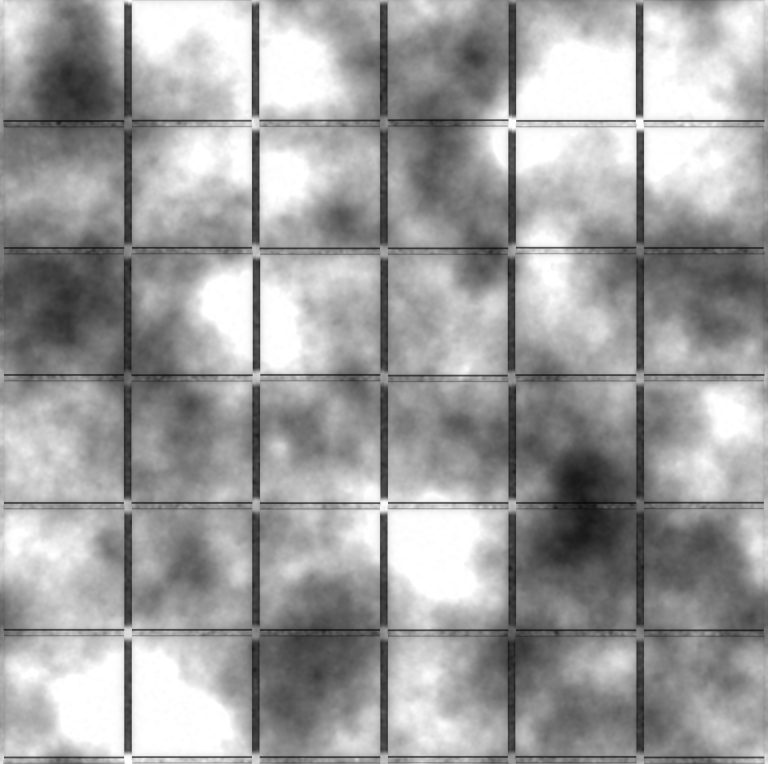
A Shadertoy shader for this texture:

```glsl
const float TILES = 6.0;            // repeats across and down
const float SEAM_HALF = 0.029;      // half width of upright grooves, in tiles
const float BED_HALF = 0.023;       // half width of level grooves, in tiles
const float BED_SHIFT = 0.029;      // level grooves sit above the cell border
const float LIP_HALF = 0.007;       // dark line under each tile
const float JITTER = 0.008;         // uneven laying of the tiles
const float CLOUD_SCALE = 6.0;      // largest stains across the canvas
const float CLOUD_GAIN = 0.5;
const int CLOUD_OCTAVES = 6;
const float CLOUD_MEAN = 0.59;
const float CLOUD_CONTRAST = 0.53;
const float CLOUD_SKEW = 0.1;
const float GRAIN_SCALE = 170.0;
const float SEAM_TONE = 0.14;

vec3 hash3(vec2 p) {
    vec3 q = fract(p.xyx * vec3(0.1031, 0.1030, 0.0973));
    q += dot(q, q.yxz + 33.33);
    return fract((q.xxy + q.yzz) * q.zyx);
}

// Cellular noise: soft spots of random sign, tiling over "period" cells
float spotNoise(vec2 p, float period, float seed) {
    vec2 cell = floor(p);
    float sum = 0.0;
    for (int j = -1; j <= 1; j++)
    for (int i = -1; i <= 1; i++) {
        vec2 neighbour = cell + vec2(i, j);
        vec3 rnd = hash3(mod(neighbour, period) + seed);
        vec2 d = p - neighbour - rnd.xy;
        float falloff = max(0.0, 1.0 - dot(d, d));
        sum += (2.0 * rnd.z - 1.0) * falloff * falloff * falloff;
    }
    return sum;
}

float clouds(vec2 uv) {
    float sum = 0.0, amp = 1.0, freq = CLOUD_SCALE;
    for (int i = 0; i < CLOUD_OCTAVES; i++) {
        sum += amp * spotNoise(uv * freq, freq, 17.0 + 31.0 * float(i));
        amp *= CLOUD_GAIN;
        freq *= 2.0;
    }
    float tone = CLOUD_MEAN + CLOUD_CONTRAST * sum + CLOUD_SKEW * sum * sum;
    return clamp(tone, 0.1, 1.0);
}

float band(float d, float halfWidth, float soft) {
    return 1.0 - smoothstep(halfWidth - soft, halfWidth + soft, abs(d));
}

void mainImage(out vec4 fragColor, in vec2 fragCoord) {
    vec2 uv = fragCoord / iResolution.xy;
    vec2 p = uv * TILES;
    float soft = 0.7 * TILES / iResolution.y;

    // Signed distances to the nearest grooves, nudged for each tile
    float seam = floor(p.x + 0.5);
    float row = floor(p.y - BED_SHIFT);
    float bed = floor(p.y - BED_SHIFT + 0.5);
    vec2 d = vec2(p.x - seam, p.y - BED_SHIFT - bed);
    d.x -= JITTER * (hash3(vec2(seam, row) + 5.0).x - 0.5);
    d.y -= JITTER * (hash3(vec2(floor(p.x), bed) + 9.0).y - 0.5);

    float cloud = clouds(uv);
    float grain = spotNoise(uv * GRAIN_SCALE, GRAIN_SCALE, 71.0);

    // Tile face, slightly shaded towards its rim
    float rim = min(abs(d.x) - SEAM_HALF, abs(d.y) - BED_HALF);
    float tone = cloud * (1.0 - 0.13 * exp(-max(rim, 0.0) * 45.0));
    tone += 0.012 * grain;

    // Level grooves: pale mortar with a dark lip above and a faint line below
    float seamMask = band(d.x, SEAM_HALF, soft);
    float bedMask = band(d.y, BED_HALF, soft);
    float mortar = cloud * 0.78 + 0.04 + 0.1 * grain;
    tone = mix(tone, mortar, bedMask);
    float lip = band(d.y - BED_HALF, LIP_HALF, soft);
    float foot = band(d.y + BED_HALF, LIP_HALF * 0.7, soft);
    tone *= 1.0 - (0.6 * lip + 0.25 * foot) * (1.0 - seamMask);

    // Upright grooves: dark, fading to pale mortar at crossings and outer rims
    float inner = step(0.5, seam) * step(seam, TILES - 0.5);
    float depth = smoothstep(0.025, 0.085, abs(d.y)) * mix(0.15, 1.0, inner);
    float wall = smoothstep(0.3, 1.0, abs(d.x) / SEAM_HALF);
    float groove = SEAM_TONE + 0.16 * cloud - 0.06 * wall + 0.06 * grain;
    float crossing = cloud * 0.95 + 0.04 + 0.04 * grain;
    tone = mix(tone, mix(crossing, groove, depth), seamMask);

    fragColor = vec4(vec3(clamp(tone, 0.0, 1.0)), 1.0);
}
```
